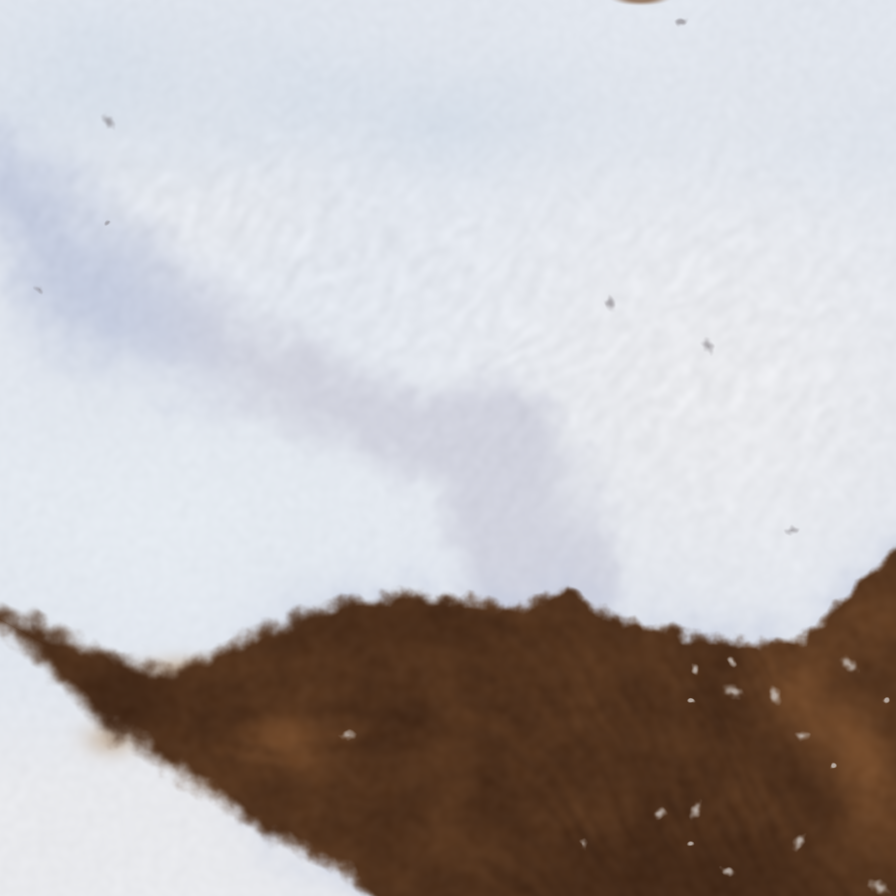
Reproduce this texture procedurally as a WebGL 2 fragment shader.

```glsl
#version 300 es
precision highp float;
uniform vec2 u_resolution;
out vec4 fragColor;

const vec3 PALE = vec3(0.880, 0.900, 0.932);
const vec3 WARM_WHITE = vec3(0.912, 0.916, 0.930);
const vec3 COOL_WHITE = vec3(0.898, 0.920, 0.945);
const vec3 HAZE_BLUE = vec3(0.825, 0.860, 0.905);
const vec3 SHADOW_BLUE = vec3(0.765, 0.795, 0.872);
const vec3 SHADOW_GREY = vec3(0.815, 0.822, 0.868);
const vec3 UMBER_DARK = vec3(0.235, 0.142, 0.085);
const vec3 UMBER = vec3(0.350, 0.225, 0.133);
const vec3 SIENNA = vec3(0.460, 0.300, 0.175);
const vec3 TAN = vec3(0.720, 0.610, 0.490);
const float FRAY = 0.021;
const float GRAIN = 0.016;
const float IMPASTO = 0.042;

// x, upper edge, lower edge of the brown mass
const int EDGE_COUNT = 16;
const vec3 EDGES[EDGE_COUNT] = vec3[](
  vec3(0.0, 0.313, 0.303), vec3(0.06, 0.297, 0.25), vec3(0.12, 0.268, 0.185),
  vec3(0.195, 0.25, 0.143), vec3(0.24, 0.272, 0.112), vec3(0.3, 0.3, 0.07),
  vec3(0.39, 0.329, 0.025), vec3(0.456, 0.336, -0.04), vec3(0.525, 0.332, -0.1),
  vec3(0.575, 0.32, -0.1), vec3(0.634, 0.346, -0.1), vec3(0.664, 0.323, -0.1),
  vec3(0.72, 0.3, -0.1), vec3(0.846, 0.281, -0.1), vec3(0.9, 0.291, -0.1),
  vec3(1.0, 0.387, -0.1));

// Spine of the shadow: x, y, radius
const int SPINE_COUNT = 8;
const vec3 SPINE[SPINE_COUNT] = vec3[](
  vec3(-0.03, 0.83, 0.035), vec3(0.1, 0.685, 0.068), vec3(0.25, 0.605, 0.048),
  vec3(0.4, 0.545, 0.036), vec3(0.48, 0.515, 0.052), vec3(0.55, 0.505, 0.072),
  vec3(0.585, 0.445, 0.08), vec3(0.6, 0.36, 0.085));

vec2 hash2(vec2 p) {
  p = vec2(dot(p, vec2(127.1, 311.7)), dot(p, vec2(269.5, 183.3)));
  return fract(sin(p) * 43758.55);
}

float gradientNoise(vec2 p) {
  vec2 i = floor(p), f = fract(p), u = f * f * (3.0 - 2.0 * f), e = vec2(0, 1);
  float a = dot(hash2(i) * 2.0 - 1.0, f);
  float b = dot(hash2(i + e.yx) * 2.0 - 1.0, f - e.yx);
  float c = dot(hash2(i + e) * 2.0 - 1.0, f - e);
  float d = dot(hash2(i + 1.0) * 2.0 - 1.0, f - 1.0);
  return mix(mix(a, b, u.x), mix(c, d, u.x), u.y);
}

float fbm(vec2 p) {
  float sum = 0.0, amp = 0.6;
  for (int i = 0; i < 4; i++) {
    sum += amp * gradientNoise(p);
    p = p * 2.03 + 17.3;
    amp *= 0.5;
  }
  return sum;
}

float blob(vec2 p, vec2 center, vec2 size) {
  vec2 d = (p - center) / size;
  return exp(-dot(d, d));
}

vec2 turn(vec2 p, float a) {
  return vec2(cos(a) * p.x + sin(a) * p.y, cos(a) * p.y - sin(a) * p.x);
}

// Sparse ragged specks, one candidate per cell
float specks(vec2 p, float cells, float density, float radius) {
  vec2 id = floor(p * cells), pick = hash2(id + 5.7);
  vec2 center = (id + 0.25 + 0.5 * hash2(id + 31.1)) / cells;
  float r = radius * (0.5 + pick.y);
  float d = length(turn(p - center, 6.0 * pick.y) * vec2(0.8, 1.3));
  d += 0.7 * radius * gradientNoise(p * 150.0);
  return step(pick.x, density) * (1.0 - smoothstep(0.0, r, d));
}

vec2 brownEdges(float x) {
  vec2 e = EDGES[0].yz;
  for (int i = 1; i < EDGE_COUNT; i++) {
    vec3 a = EDGES[i - 1], b = EDGES[i];
    e = mix(e, b.yz, clamp((x - a.x) / (b.x - a.x), 0.0, 1.0));
  }
  return e;
}

float shadowDistance(vec2 p) {
  float d = 1.0;
  for (int i = 1; i < SPINE_COUNT; i++) {
    vec3 a = SPINE[i - 1], b = SPINE[i];
    vec2 ab = b.xy - a.xy;
    float t = clamp(dot(p - a.xy, ab) / dot(ab, ab), 0.0, 1.0);
    d = min(d, length(p - a.xy - ab * t) - mix(a.z, b.z, t));
  }
  return d;
}

vec3 paleGround(vec2 p) {
  float cloud = fbm(p * 5.0);
  vec3 col = mix(PALE, WARM_WHITE, blob(p, vec2(0.8, 0.56), vec2(0.3, 0.26)));
  col = mix(col, COOL_WHITE, blob(p, vec2(0.2, 0.43), vec2(0.3, 0.13)));
  col = mix(col, WARM_WHITE, 0.6 * blob(p, vec2(0.23, 0.77), vec2(0.13, 0.07)));
  float haze = blob(p, vec2(0.16, 0.9), vec2(0.24, 0.1)) + blob(p, vec2(0.52, 0.87), vec2(0.16, 0.06));
  haze += 0.5 * blob(p, vec2(0.95, 0.85), vec2(0.2, 0.06));
  col = mix(col, HAZE_BLUE, clamp(haze * (0.6 + 1.3 * cloud), 0.0, 1.0));
  col = mix(col, WARM_WHITE, 1.0 - smoothstep(0.1, 0.28, p.y));

  // Shadow, soft at the left and firmer at the right
  float softness = mix(0.06, 0.026, smoothstep(0.1, 0.5, p.x));
  float d = shadowDistance(p) + 0.05 * fbm(p * 13.0) + 0.025 * gradientNoise(p * 45.0);
  float shade = 1.0 - smoothstep(-softness, softness, d);
  shade *= 1.0 - 0.7 * blob(p, vec2(0.65, 0.46), vec2(0.035, 0.05));
  col = mix(col, mix(SHADOW_BLUE, SHADOW_GREY, smoothstep(0.1, 0.32, p.x)), shade * 0.95);

  // Raised dabs and grain
  float relief = gradientNoise(turn(p, 0.9) * vec2(38.0, 72.0) + 3.0 * cloud);
  float thick = blob(p, vec2(0.78, 0.6), vec2(0.24, 0.2)) + blob(p, vec2(0.25, 0.76), vec2(0.2, 0.09));
  thick += 0.7 * blob(p, vec2(0.48, 0.66), vec2(0.15, 0.09));
  col += IMPASTO * relief * (0.2 + thick) + GRAIN * (gradientNoise(p * 95.0) + cloud);
  return mix(col, vec3(0.5, 0.48, 0.5), 0.6 * specks(p, 11.0, 0.07, 0.007));
}

vec3 brownPaint(vec2 p) {
  // Broken strokes swing from shallow to steep toward the right
  float mottling = fbm(p * 13.0);
  vec2 q = turn(p, mix(-0.1, -0.75, smoothstep(0.5, 0.95, p.x)));
  float strokes = gradientNoise(q * vec2(13.0, 52.0) + 2.5 * fbm(p * 9.0));
  strokes *= 0.35 + 0.65 * smoothstep(-0.2, 0.25, gradientNoise(p * 8.0));
  vec3 col = mix(UMBER_DARK, UMBER, clamp(0.64 + 1.1 * mottling + 0.4 * strokes, 0.0, 1.0));
  float warm = blob(p, vec2(0.31, 0.17), vec2(0.065, 0.035));
  warm += blob(turn(p - vec2(0.95, 0.16), -0.9), vec2(0), vec2(0.18, 0.045));
  warm += 0.6 * blob(p, vec2(0.98, 0.3), vec2(0.07, 0.06));
  col = mix(col, SIENNA, clamp(warm * (0.7 + 0.9 * mottling + 0.4 * strokes), 0.0, 1.0));
  float dark = blob(p, vec2(0.74, 0.02), vec2(0.16, 0.05)) + blob(p, vec2(0.14, 0.23), vec2(0.08, 0.05));
  dark += 0.6 * blob(p, vec2(0.4, 0.3), vec2(0.12, 0.03));
  col = mix(col, UMBER_DARK, 0.6 * min(dark, 1.0)) + 0.025 * gradientNoise(p * 75.0);
  float flecks = specks(p, 25.0, mix(0.02, 0.22, smoothstep(0.6, 0.95, p.x)), 0.008);
  return mix(col, vec3(0.8, 0.77, 0.75), flecks * 0.8);
}

void main() {
  vec2 p = gl_FragCoord.xy / u_resolution;
  vec2 edges = brownEdges(p.x);
  float fray = FRAY * (fbm(p * 30.0) + 0.5 * gradientNoise(p * 62.0));
  float inside = min(edges.x - p.y, (p.y - edges.y) * 0.8) + fray;
  float blur = mix(0.015, 0.008, smoothstep(0.1, 0.6, p.x));

  vec3 col = paleGround(p);
  float rim = exp(-max(-inside, 0.0) / 0.022) * smoothstep(0.2, 0.35, p.x);
  col = mix(col, SHADOW_BLUE, rim * clamp(0.5 + 1.2 * fbm(p * 22.0), 0.0, 1.0));
  float glow = blob(p, vec2(0.125, 0.175), vec2(0.028, 0.018)) + blob(p, vec2(0.2, 0.253), vec2(0.04, 0.014));
  col = mix(col, TAN, 0.6 * min(glow, 1.0));
  col = mix(col, brownPaint(p), smoothstep(-blur, blur, inside));

  // Brown touch at the top border
  float touch = length((p - vec2(0.715, 1.002)) / vec2(0.028, 0.007));
  col = mix(col, SIENNA, 0.7 * (1.0 - smoothstep(0.4, 1.3, touch)));
  fragColor = vec4(clamp(col, 0.0, 1.0), 1.0);
}
```
